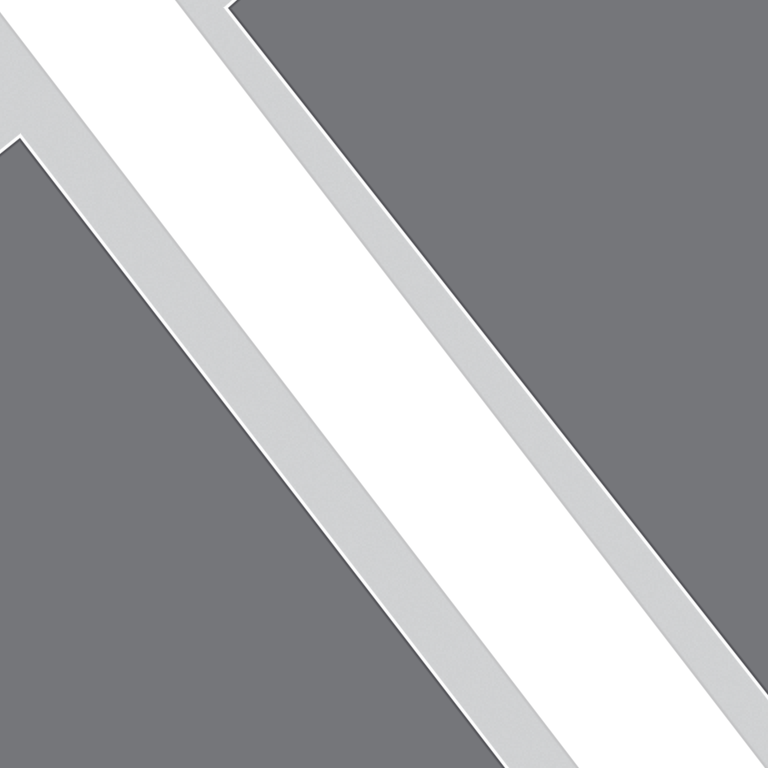
Write a Shadertoy shader that draws this background.

```glsl
// Draws a white diagonal road with pale grey verges between two dark grey blocks.

const vec3 BLOCK = vec3(0.459, 0.463, 0.478);
const vec3 BLOCK_RIM = vec3(0.30, 0.30, 0.32);
const vec3 VERGE = vec3(0.815, 0.820, 0.825);
const vec3 VERGE_RIM = vec3(0.75, 0.75, 0.755);
const vec3 WHITE = vec3(1.0);

// Signed distance to the line a-b, positive on its left side
float leftOf(vec2 p, vec2 a, vec2 b) {
    vec2 d = normalize(b - a);
    vec2 q = p - a;
    return d.x * q.y - d.y * q.x;
}

// Signed distance inside a corner formed by the path a-b-c, positive inside
float insideCorner(vec2 p, vec2 a, vec2 b, vec2 c) {
    return min(leftOf(p, a, b), leftOf(p, b, c));
}

// Smooth coverage of the region where d is positive
float cover(float d, float blur) {
    return smoothstep(-blur, blur, d);
}

float hash(vec2 cell) {
    vec3 q = fract(vec3(cell.xyx) * 0.1031);
    q += dot(q, q.yzx + 33.33);
    return fract((q.x + q.y) * q.z);
}

// Dark block with a shaded inner rim and a bright outer highlight
vec3 addBlock(vec3 base, float d, float blur) {
    float highlight = cover(d + 0.0042, blur);
    vec3 color = mix(base, WHITE, 0.95 * highlight);
    float rim = 1.0 - smoothstep(0.0005, 0.0045, d);
    return mix(color, mix(BLOCK, BLOCK_RIM, rim), cover(d, blur));
}

void mainImage(out vec4 fragColor, in vec2 fragCoord) {
    vec2 p = fragCoord / iResolution.xy;
    float blur = max(0.0012, 0.75 / min(iResolution.x, iResolution.y));

    // Verge with faint grain
    float grain = hash(floor(p * 384.0)) - 0.5;
    vec3 color = VERGE + 0.012 * grain;

    // White road and the thin shade along its sides
    float road = min(leftOf(p, vec2(0.0, 0.9844), vec2(0.7539, 0.0)),
                     leftOf(p, vec2(0.9961, 0.0), vec2(0.2279, 1.0)));
    color = mix(color, VERGE_RIM, 0.8 * smoothstep(-0.005, -0.001, road));
    color = mix(color, WHITE, cover(road, blur));

    // Upper right and lower left blocks
    float upper = insideCorner(p, vec2(0.3086, 1.0), vec2(0.2969, 0.9896),
                               vec2(1.0, 0.0951));
    float lower = insideCorner(p, vec2(0.6576, 0.0), vec2(0.0260, 0.8203),
                               vec2(0.0, 0.7995));
    color = addBlock(color, upper, blur);
    color = addBlock(color, lower, blur);

    fragColor = vec4(color, 1.0);
}
```
